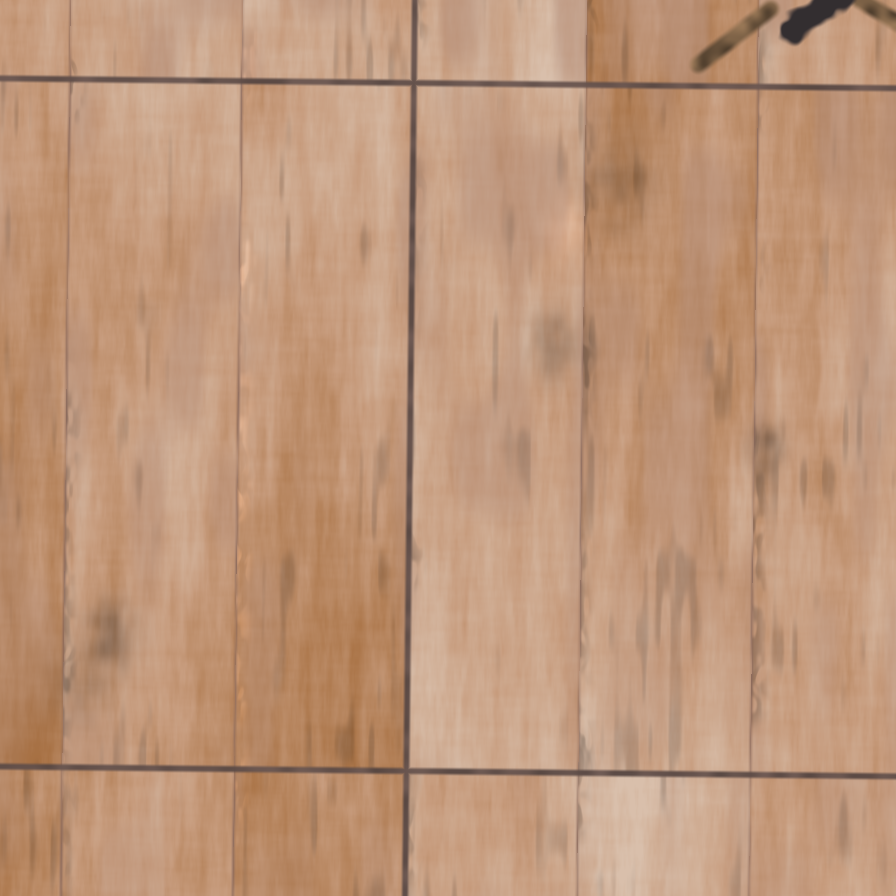
Reproduce this texture procedurally as a WebGL 2 fragment shader.

```glsl
#version 300 es
precision highp float;
// Wood-look floor: square tiles of four upright planks, parted by dark grout.
// The grid is slightly turned; each plank has its own tone, stretched-noise
// grain and a flecked edge. Soft stains and a bit of dark twig lie on top.
uniform vec2 u_resolution;
out vec4 outColor;

// Layout, in canvas units
const float TILE = 0.768;
const float PLANKS_PER_TILE = 4.0;
const vec2 GRID_ORIGIN = vec2(0.452, 0.1445);
const float TILT = 0.011;
const float GROUT_HALF = 0.0033;
const float SEAM_HALF = 0.0012;
const float EDGE_BAND = 0.026;

// Colours
const vec3 BROWN = vec3(0.70, 0.50, 0.34);
const vec3 TAN = vec3(0.78, 0.61, 0.49);
const vec3 PALE = vec3(0.83, 0.71, 0.62);
const vec3 ROSE_GREY = vec3(0.70, 0.55, 0.47);
const vec3 SEAM = vec3(0.53, 0.40, 0.35);
const vec3 GROUT = vec3(0.37, 0.30, 0.28);
const vec3 TWIG = vec3(0.20, 0.18, 0.19);
const vec3 BARK = vec3(0.46, 0.36, 0.26);

// Tone of each plank at its lower and upper end: 0 brown, 1 pale
const vec2 PLANK_TONE[6] = vec2[6](
  vec2(0.08, 0.44), vec2(0.40, 0.66), vec2(0.08, 0.64),
  vec2(0.72, 0.82), vec2(0.84, 0.22), vec2(0.70, 0.50));

// Stains: centre, radius, strength (negative is dark)
const vec4 STAINS[6] = vec4[6](
  vec4(0.124, 0.290, 0.024, -0.26), vec4(0.618, 0.615, 0.024, -0.20),
  vec4(0.634, 0.745, 0.022, 0.10), vec4(0.690, 0.800, 0.040, -0.11),
  vec4(0.855, 0.500, 0.018, -0.24), vec4(0.090, 0.240, 0.030, -0.12));

float hash(vec2 p) {
  vec3 q = fract(p.xyx * vec3(0.1031, 0.1030, 0.0973));
  q += dot(q, q.yzx + 33.33);
  return fract((q.x + q.y) * q.z);
}

float noise(vec2 p) {
  vec2 i = floor(p), f = fract(p);
  f = f * f * (3.0 - 2.0 * f);
  return mix(mix(hash(i), hash(i + vec2(1, 0)), f.x),
             mix(hash(i + vec2(0, 1)), hash(i + vec2(1, 1)), f.x), f.y);
}

// Noise centred on zero, with two finer octaves
float grain(vec2 p) {
  return (noise(p) - 0.5) * 0.55 + (noise(p * 2.1 + 7.3) - 0.5) * 0.3
       + (noise(p * 4.3 + 19.1) - 0.5) * 0.15;
}

float lineDistance(float x, float pitch) {
  return abs(x - pitch * round(x / pitch));
}

float stroke(float d, float halfWidth, float blur) {
  return 1.0 - smoothstep(halfWidth - blur, halfWidth + blur, d);
}

float segment(vec2 p, vec2 a, vec2 b) {
  vec2 d = b - a;
  return length(p - a - d * clamp(dot(p - a, d) / dot(d, d), 0.0, 1.0));
}

vec3 woodColor(float tone) {
  return tone < 0.5 ? mix(BROWN, TAN, max(tone, -0.3) * 2.0)
                    : mix(TAN, PALE, min(tone, 1.2) * 2.0 - 1.0);
}

void main() {
  vec2 uv = gl_FragCoord.xy / u_resolution;
  float blur = max(0.0022, 0.75 / min(u_resolution.x, u_resolution.y));

  // Turned grid, plank and tile indices
  vec2 p = uv + TILT * vec2(-uv.y, uv.x) - GRID_ORIGIN;
  float pitch = TILE / PLANKS_PER_TILE;
  vec2 id = vec2(floor(p.x / pitch), floor(p.y / TILE));
  float fromSeam = p.x - id.x * pitch;
  vec2 g = p + 5.0 + 13.0 * vec2(hash(id + 20.0), hash(id + 50.0));

  // Plank tone, blotches, lengthwise streaks and faint cross marks
  vec2 ends = PLANK_TONE[clamp(int(id.x) + 3, 0, 5)];
  float tone = mix(ends.x, ends.y, clamp(p.y / TILE, 0.0, 1.0));
  if (id.y != 0.0) tone += 0.3 * (hash(id + 31.0) - 0.6);
  tone += 0.85 * grain(g * vec2(14.0, 4.5)) + 0.48 * grain(g * vec2(75.0, 8.0));
  tone += 0.30 * grain(g * vec2(170.0, 32.0)) + 0.17 * grain(g * vec2(16.0, 85.0));
  vec3 color = woodColor(tone);

  // Greyed patches and sparse dark streaks
  float greyed = smoothstep(0.45, 0.8, noise(g * vec2(24.0, 7.0)));
  color = mix(color, ROSE_GREY, greyed * mix(0.2, 0.5, uv.y));
  float streak = noise(g * vec2(130.0, 16.0)) * noise(g * vec2(20.0, 9.0) + 3.0);
  color *= 1.0 - 0.13 * smoothstep(0.42, 0.75, streak);

  // Flecks beside the seam, light on one plank and dark on the rest
  float waver = 0.012 * noise(g * vec2(3.0, 26.0));
  float band = 1.0 - smoothstep(0.1, 1.0, (fromSeam + waver) / EDGE_BAND);
  float fleck = noise(vec2(g.x * 190.0 + 2.0 * noise(g * 40.0), g.y * 60.0));
  float patchy = smoothstep(0.25, 0.6, noise(vec2(id.x * 7.0, p.y * 9.0 + 30.0)));
  float fleckShade = id.x == -1.0 ? 0.15 : -0.20;
  color *= 1.0 + fleckShade * band * patchy * smoothstep(0.35, 0.8, fleck);

  // Stains with ragged edges
  for (int i = 0; i < STAINS.length(); i++) {
    vec2 d = (uv - STAINS[i].xy) / STAINS[i].z * vec2(1.0, 0.7);
    float ragged = 0.5 + noise(g * vec2(80.0, 50.0));
    color *= 1.0 + STAINS[i].w * exp(-dot(d, d)) * ragged;
  }

  // Plank seams, worn unevenly
  float wear = 0.25 + 0.75 * noise(vec2(id.x * 9.0, p.y * 26.0 + 40.0));
  color = mix(color, SEAM, wear * stroke(lineDistance(p.x, pitch), SEAM_HALF, blur));

  // Grout around the tiles
  float groutDistance = min(lineDistance(p.x, TILE), lineDistance(p.y, TILE));
  vec3 grout = GROUT * (0.9 + 0.25 * noise(p * 60.0 + 90.0));
  color = mix(color, grout, 0.96 * stroke(groutDistance, GROUT_HALF, blur));

  // Twig: pale bark arms and a dark knot
  float arms = min(segment(uv, vec2(0.78, 0.928), vec2(0.86, 0.99)),
                   segment(uv, vec2(0.96, 1.0), vec2(1.01, 0.97)));
  float knot = segment(uv, vec2(0.885, 0.968), vec2(0.94, 1.005));
  color = mix(color, BARK * (0.6 + 0.7 * noise(uv * 70.0)), stroke(arms, 0.009, 0.004));
  color = mix(color, TWIG, stroke(knot + 0.008 * noise(uv * 90.0), 0.019, 0.004));
  outColor = vec4(color, 1.0);
}
```
